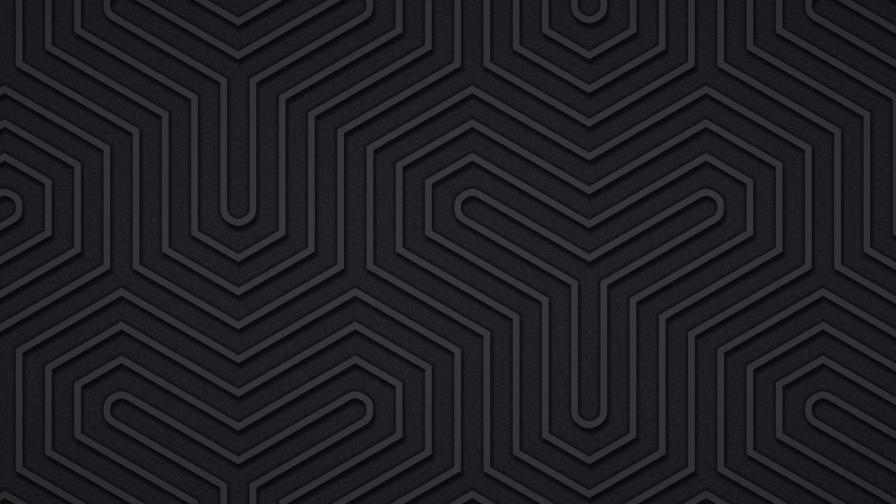
This pattern is drawn by a Shadertoy shader. Its source:

```glsl
// Dark embossed maze: three-armed stars on a staggered lattice, each wrapped
// in four contour ridges. A hexagonal distance to the nearest star gives
// the contours; an offset copy of the ridges drops the shadow below them.

const float SPACING = 0.0580;                 // gap between ridges, canvas heights
const vec2  STAR_ORIGIN = vec2(1.169, 0.4547);
const float COS30 = 0.8660254;
const float ARM_LENGTH = 4.0 / COS30;         // in ridge spacings
const vec2  PERIOD = vec2(24.0, 12.0 / COS30);
const float RIDGE_HALF_WIDTH = 0.115;

const vec3 GROUND = vec3(0.116, 0.118, 0.134);
const vec3 RIDGE  = vec3(0.190, 0.198, 0.216);
const vec3 SHADOW = vec3(0.038, 0.039, 0.054);

float hash(vec2 p) {
    return fract(sin(dot(p, vec2(127.1, 311.7))) * 43758.5453);
}

// Hexagonal norm with upright sides
float hexNorm(vec2 p) {
    p = abs(p);
    return max(p.x, 0.5 * p.x + COS30 * p.y);
}

// Distance to an arm hanging from the origin; its inmost contour is rounded
float armDistance(vec2 p) {
    p.y -= clamp(p.y, -ARM_LENGTH, 0.0);
    float hexagonal = hexNorm(p);
    float rounding = 0.75 * (1.0 - smoothstep(0.6, 1.2, hexagonal));
    return mix(hexagonal, length(p), rounding);
}

float starDistance(vec2 p) {
    const mat2 turn = mat2(-0.5, COS30, -COS30, -0.5);
    float d = armDistance(p);
    for (int i = 0; i < 2; i++) {
        p = turn * p;
        d = min(d, armDistance(p));
    }
    return d;
}

// Nearest star among two staggered columns and the rows below and above
float latticeDistance(vec2 p) {
    float d = 100.0;
    for (int column = 0; column < 2; column++) {
        vec2 q = p - 0.5 * PERIOD * float(column);
        q.x = mod(q.x + 0.5 * PERIOD.x, PERIOD.x) - 0.5 * PERIOD.x;
        q.y = mod(q.y, PERIOD.y);
        d = min(d, starDistance(q));
        d = min(d, starDistance(q - vec2(0.0, PERIOD.y)));
    }
    return d;
}

// Distance to the centre line of the closest ridge
float ridgeDistance(vec2 p) {
    return abs(fract(latticeDistance(p)) - 0.5);
}

float band(float d, float halfWidth, float softness) {
    return 1.0 - smoothstep(halfWidth - softness, halfWidth + softness, d);
}

void mainImage(out vec4 fragColor, in vec2 fragCoord) {
    vec2 uv = fragCoord / iResolution.y;
    vec2 p = (uv - STAR_ORIGIN) / SPACING;
    float pixel = 1.0 / (iResolution.y * SPACING);

    // Ridges, a thin dark rim around them, and the shadow they drop
    float d = ridgeDistance(p);
    float ridge = band(d, RIDGE_HALF_WIDTH, 0.7 * pixel);
    float rim = band(d, 0.20, 0.07 + 0.5 * pixel);
    float dropShadow = band(ridgeDistance(p + vec2(-0.05, 0.15)), 0.15, 0.09 + 0.5 * pixel);
    float shade = max(0.65 * rim, 0.95 * dropShadow);

    // Fine grain on the ground
    float grain = hash(floor(uv * 288.0)) - 0.5;
    vec3 color = GROUND + 0.028 * grain;
    color = mix(color, SHADOW, shade);
    color = mix(color, RIDGE + 0.012 * grain, ridge);

    // Light fades softly toward the corners
    vec2 fromCentre = fragCoord / iResolution.xy - 0.5;
    color *= 1.07 - 0.50 * dot(fromCentre, fromCentre);

    fragColor = vec4(color, 1.0);
}
```
